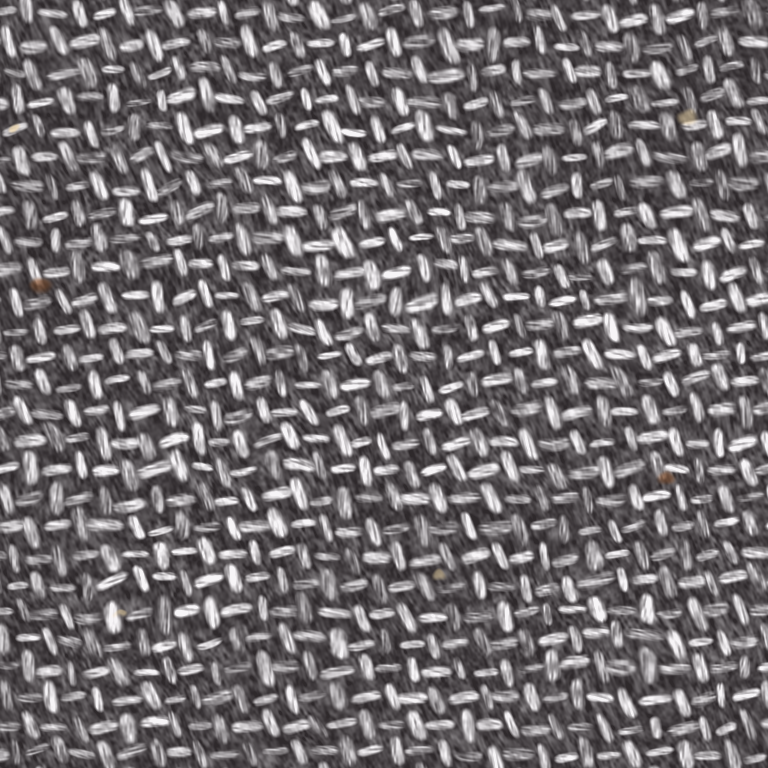
A three.js fragment shader for this texture:

```glsl
#define CELLS vec2(32.0, 27.0)
#define SKEW 0.1
#define WOBBLE 0.45
#define WARP_SIZE vec2(0.66, 0.29)
#define WEFT_SIZE vec2(0.66, 0.25)
#define SOFTNESS 0.5
#define FLECKS 6
#define DARK vec3(0.18, 0.16, 0.17)
#define LIGHT vec3(0.97, 0.96, 0.97)
#define CREAM vec3(0.93, 0.84, 0.68)
#define RUST vec3(0.55, 0.36, 0.24)

varying vec2 vUv;

float hash(vec2 p) {
  return fract(sin(dot(p, vec2(127.1, 311.7))) * 43758.5453);
}

float noise(vec2 p) {
  vec2 i = floor(p);
  vec2 f = fract(p);
  f = f * f * (3.0 - 2.0 * f);
  float low = mix(hash(i), hash(i + vec2(1.0, 0.0)), f.x);
  float high = mix(hash(i + vec2(0.0, 1.0)), hash(i + vec2(1.0, 1.0)), f.x);
  return mix(low, high, f.y);
}

// One visible float of yarn: x is its tone, y its coverage
vec2 stitch(vec2 p, vec2 cell) {
  bool isWarp = mod(cell.x + cell.y, 2.0) < 0.5;
  float seed = hash(cell);
  vec2 jitter = vec2(hash(cell + 17.3), hash(cell + 41.9)) - 0.5;
  vec2 q = p - cell - 0.5 - 0.22 * jitter;
  q.y *= CELLS.x / CELLS.y;

  // Warp leans to the left at the top, weft rises to the right
  float lean = 0.35 * (hash(cell + 73.1) - 0.5);
  vec2 axis = normalize(isWarp ? vec2(lean - 0.2, 1.0) : vec2(1.0, lean + 0.14));
  vec2 size = isWarp ? WARP_SIZE : WEFT_SIZE;
  size *= mix(vec2(0.85, 0.72), vec2(1.1, 1.2), hash(cell + 29.7));

  float along = dot(q, axis);
  float across = dot(q, vec2(-axis.y, axis.x));
  across += 0.12 * along * along * (seed - 0.5);
  float t = along / size.x;
  float r = length(vec2(t * t, across / size.y));
  float cover = 1.0 - smoothstep(1.0 - SOFTNESS, 1.15, r);

  // Twisted fibres run along the yarn
  float fibre = noise(vec2(along * 2.5, across * 11.0 + along * 2.0) + seed * 91.0);
  float tone = mix(0.5, 0.92, seed) + 0.6 * (fibre - 0.5);
  return vec2(tone - 0.12 * r * r, cover);
}

void main() {
  // Skewed, uneven yarn grid
  vec2 p = vec2(vUv.x + SKEW * vUv.y, vUv.y) * CELLS;
  vec2 drift = vec2(noise(p * 0.45), noise(p * 0.45 + 53.0)) - 0.5;
  p += WOBBLE * drift;

  // Dark gaps with loose fuzz
  float fuzz = noise(p * vec2(7.0, 5.0) + p.yx * 1.5);
  float tone = 0.02 + 0.32 * fuzz * noise(p * 2.3 + 8.0) + 0.08 * fuzz;

  // Interlaced stitches from the neighbouring cells
  vec2 base = floor(p);
  for (int j = -1; j <= 1; j++) {
    for (int i = -1; i <= 1; i++) {
      vec2 s = stitch(p, base + vec2(float(i), float(j)));
      tone = max(tone, mix(tone, s.x, s.y));
    }
  }

  // Fine hairs, grain and broad shading
  float hair = noise(vec2(p.x * 9.0 + p.y * 3.0, p.y * 4.0));
  float grain = noise(p * 8.0 + 31.0);
  tone += 0.14 * (hair - 0.5) + 0.12 * (grain - 0.5);
  tone *= 0.9 + 0.2 * noise(vUv * 5.0 + 4.0);
  vec3 color = mix(DARK, LIGHT, clamp(tone, 0.0, 1.0));

  // A few coloured specks caught in the yarn
  for (int k = 0; k < FLECKS; k++) {
    vec2 id = vec2(float(k), 5.0);
    vec2 q = vUv - vec2(hash(id), hash(id + 11.0));
    q += 0.008 * (vec2(noise(vUv * 70.0), noise(vUv * 70.0 + 9.0)) - 0.5);
    float radius = mix(0.008, 0.017, hash(id + 23.0));
    float mask = 1.0 - smoothstep(0.3, 1.0, length(q * vec2(1.0, 1.3)) / radius);
    vec3 dye = mix(CREAM, RUST, step(0.65, hash(id + 37.0)));
    color = mix(color, dye * (0.7 + 0.4 * tone), 0.75 * mask);
  }

  gl_FragColor = vec4(color, 1.0);
}
```
